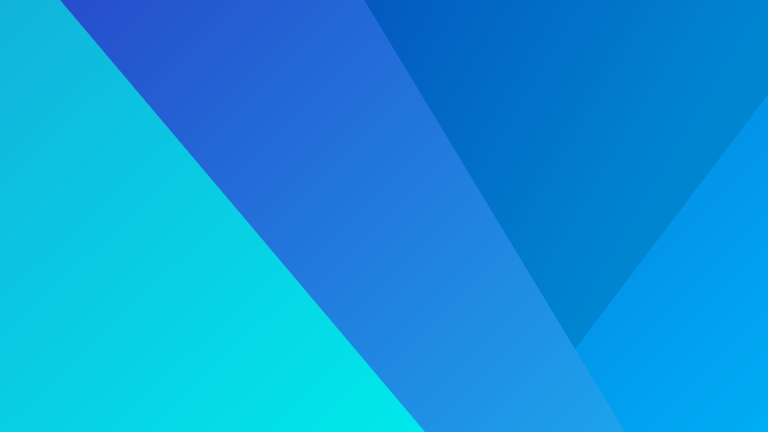
This background is drawn by a Shadertoy shader. Its source:

```glsl
// Progress along the axis from a to b, clamped to 0..1
float along(vec2 p, vec2 a, vec2 b) {
    vec2 axis = b - a;
    return clamp(dot(p - a, axis) / dot(axis, axis), 0.0, 1.0);
}

// Smooth coverage of the half plane to the right of the line from a to b
float rightOf(vec2 p, vec2 a, vec2 b) {
    vec2 dir = normalize(b - a);
    float dist = dot(p - a, vec2(dir.y, -dir.x));
    return clamp(dist * iResolution.y + 0.5, 0.0, 1.0);
}

void mainImage(out vec4 fragColor, in vec2 fragCoord) {
    vec2 p = fragCoord / iResolution.y;

    // Diagonal gradient of each panel
    vec3 cyan = mix(vec3(0.07, 0.70, 0.86), vec3(0.0, 0.91, 0.922),
                    along(p, vec2(0.0, 1.0), vec2(0.95, 0.0)));
    vec3 band = mix(vec3(0.15, 0.30, 0.80), vec3(0.115, 0.64, 0.925),
                    along(p, vec2(0.139, 1.0), vec2(1.296, -0.157)));
    vec3 deep = mix(vec3(0.015, 0.35, 0.745), vec3(0.0, 0.52, 0.82),
                    along(p, vec2(0.843, 1.0), vec2(1.531, 0.588)));
    vec3 azure = mix(vec3(0.01, 0.575, 0.91), vec3(0.0, 0.68, 0.96),
                     along(p, vec2(1.331, 0.336), vec2(1.722, -0.055)));

    // Panels stacked from back to front
    vec3 color = mix(deep, azure, rightOf(p, vec2(1.331, 0.192), vec2(1.778, 0.782)));
    color = mix(band, color, rightOf(p, vec2(1.447, 0.0), vec2(0.843, 1.0)));
    color = mix(cyan, color, rightOf(p, vec2(0.984, 0.0), vec2(0.139, 1.0)));

    fragColor = vec4(color, 1.0);
}
```
